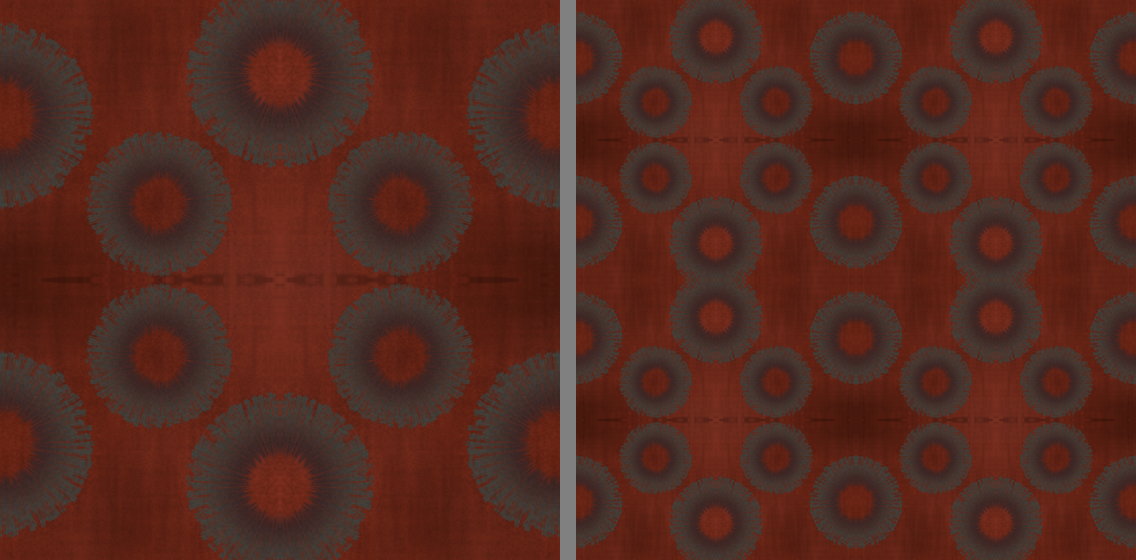
Left, the tile; right, the same tile 2 across and 2 down.
Give the GLSL for this pattern, as a WebGL 2 fragment shader.

```glsl
#version 300 es
precision highp float;

uniform vec2 u_resolution;
out vec4 fragColor;

const float TAU = 6.2831853;

float hash(vec2 p) {
  vec3 v = fract(vec3(p.xyx) * 0.1031);
  v += dot(v, v.yzx + 33.33);
  return fract((v.x + v.y) * v.z);
}

float noise(vec2 p) {
  vec2 i = floor(p), f = fract(p);
  f = f * f * (3.0 - 2.0 * f);
  return mix(mix(hash(i), hash(i + vec2(1, 0)), f.x),
             mix(hash(i + vec2(0, 1)), hash(i + vec2(1, 1)), f.x), f.y);
}

float fbm(vec2 p) {
  float sum = 0.0, amp = 0.5;
  for (int i = 0; i < 4; i++) {
    sum += amp * noise(p);
    p = p * 2.1 + 17.3;
    amp *= 0.5;
  }
  return sum;
}

// Worn, woven red cloth; q is the mirrored coordinate, zero at the centre
vec3 cloth(vec2 q) {
  vec3 rust = vec3(0.375, 0.125, 0.068), rose = vec3(0.435, 0.168, 0.115);
  float glow = exp(-dot(q * vec2(5.0, 3.4), q * vec2(5.0, 3.4)));
  float blotch = fbm(q * vec2(9.0, 7.0) + 40.0) - 0.47;
  vec3 col = mix(rust, rose, clamp(0.22 + 0.6 * glow + 1.1 * blotch, 0.0, 1.0));

  // Brushed streaks and fine threads
  float smear = fbm(q * vec2(48.0, 9.0) + 11.0) - 0.47;
  float weft = noise(q * vec2(9.0, 130.0) + 5.0) - 0.5;
  float warp = noise(q * vec2(150.0, 14.0) + 70.0) - 0.5;
  float grain = noise(q * 330.0) - 0.5;
  col *= 1.0 + 0.22 * smear + 0.06 * weft + 0.08 * warp + 0.10 * grain;

  // Darker patches at the sides and stains along the horizontal axis
  vec2 side = (q - vec2(0.5, 0.04)) * vec2(5.0, 11.0);
  vec2 upper = (q - vec2(0.27, 0.42)) * vec2(9.0, 10.0);
  col *= 1.0 - 0.24 * exp(-dot(side, side)) - 0.10 * exp(-dot(upper, upper));
  float stain = smoothstep(0.4, 0.8, noise(vec2(q.x * 55.0, q.y * 90.0)));
  col *= 1.0 - 0.22 * stain * (1.0 - smoothstep(0.003, 0.016, q.y));
  return col;
}

// Ring of branching filaments laid over the cloth
vec3 burst(vec3 ground, vec2 p, float radius, float hole, float seed) {
  p /= radius;
  float r = length(p);
  if (r > 1.08) return ground;
  float turn = atan(p.y, p.x) / TAU + 0.5;
  float soft = 0.8 / (min(u_resolution.x, u_resolution.y) * radius);
  vec2 dir = p / max(r, 0.001);
  float ray = noise(dir * 26.0 + r * 1.5 + seed * 9.0 + 90.0);

  // Dusky wash, densest around the ragged hole
  float inner = smoothstep(hole - 0.06, hole + 0.14, r + 0.14 * (ray - 0.5));
  float wash = inner * (1.0 - smoothstep(0.62, 1.0, r + 0.1 * (ray - 0.5)));
  vec3 plum = vec3(0.245, 0.150, 0.140), ash = vec3(0.305, 0.205, 0.170);
  vec3 col = mix(ground, mix(plum, ash, smoothstep(0.4, 0.75, r)), 0.78 * wash);

  // Filaments in layers, forking towards blunt tips
  vec3 ink = mix(vec3(0.215, 0.145, 0.145), vec3(0.245, 0.250, 0.232),
                 smoothstep(0.4, 0.85, r));
  for (int i = 0; i < 7; i++) {
    float layer = float(i), count = 40.0 + 6.0 * layer;
    float t = fract(turn + layer * 0.37) * count;
    vec2 id = vec2(mod(floor(t), count), layer + 11.0 * seed);
    float h = hash(id), k = hash(id + 53.0);
    float start = hole - 0.05 + 0.16 * k;
    float tip = 0.99 - 0.30 * h * h - 0.05 * k;
    float bend = 0.12 * (k - 0.5) * 2.0 + 0.06 * sin(r * 15.0 + h * TAU);
    float x = (fract(t) - 0.5 - bend) * TAU / count * r;
    x = abs(abs(x) - 0.014 * smoothstep(tip - 0.15, tip, r));
    float span = smoothstep(start, start + 0.05, r)
               * (1.0 - smoothstep(tip - soft, tip + soft, r));
    float line = span * (1.0 - smoothstep(0.006 - soft, 0.006 + soft, x));
    float knob = length(vec2(x, 0.65 * (r - tip)));
    knob = 1.0 - smoothstep(0.013 - soft, 0.013 + soft, knob);
    col = mix(col, ink, max(0.62 * line, 0.85 * knob));
  }

  // Cloth texture shows through the dye
  return col * (0.94 + 0.12 * noise(p * 48.0 + 60.0));
}

void main() {
  vec2 uv = gl_FragCoord.xy / u_resolution;
  vec2 q = abs(uv - 0.5);  // Mirror both axes, so opposite edges agree
  vec3 col = cloth(q);

  // Warm light in the large hearts, deeper red in the small ones
  vec2 top = q - vec2(0.0, 0.367);
  vec2 side = q - vec2(0.5, 0.293);
  vec2 small = q - vec2(0.216, 0.136);
  col *= 1.0 + 0.16 * exp(-dot(top, top) * 400.0);
  col *= 1.0 + 0.06 * exp(-dot(side, side) * 400.0);
  col *= 1.0 - 0.08 * exp(-dot(small, small) * 600.0);

  col = burst(col, top, 0.168, 0.34, 1.0);
  col = burst(col, side, 0.168, 0.36, 2.0);
  col = burst(col, small, 0.131, 0.35, 3.0);
  fragColor = vec4(col, 1.0);
}
```
